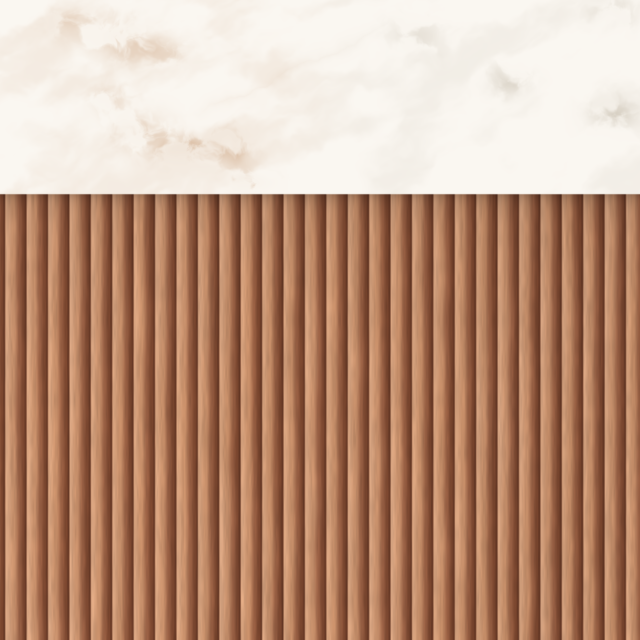
Give the GLSL for this texture, as a Shadertoy shader.

```glsl
// Fluted wood panelling below a pale marble band.
// Slats repeat with fract and are shaded by a rounded colour profile with
// stretched noise for grain; warped noise clusters make the marble marks.

const float BAND_EDGE   = 0.6966;   // height where wood meets marble
const float SLAT_PITCH  = 0.03345;
const float SLAT_OFFSET = 0.0065;
const float GRAIN       = 0.15;
const float SLAT_TINT   = 0.03;
const float MARK_DEPTH  = 0.85;
const float CLOUD_DEPTH = 0.22;

const vec3 WOOD_LIGHT  = vec3(0.835, 0.645, 0.51);
const vec3 WOOD_MID    = vec3(0.765, 0.56, 0.42);
const vec3 WOOD_SHADE  = vec3(0.575, 0.365, 0.26);
const vec3 WOOD_DARK   = vec3(0.47, 0.275, 0.185);
const vec3 WOOD_CREASE = vec3(0.40, 0.225, 0.15);
const vec3 MARBLE      = vec3(0.982, 0.968, 0.945);
const vec3 VEIN_WARM   = vec3(0.87, 0.765, 0.67);
const vec3 VEIN_GREY   = vec3(0.84, 0.81, 0.76);

// Mark clusters: centre x, centre y, radius, strength
const int CLUSTERS = 12;
const vec4 CLUSTER[CLUSTERS] = vec4[](
    vec4(0.117, 0.964, 0.040, 0.7), vec4(0.190, 0.938, 0.045, 0.9),
    vec4(0.254, 0.920, 0.035, 0.6), vec4(0.176, 0.844, 0.035, 0.6),
    vec4(0.221, 0.789, 0.045, 0.9), vec4(0.293, 0.768, 0.038, 1.0),
    vec4(0.365, 0.768, 0.038, 1.0), vec4(0.384, 0.714, 0.034, 0.9),
    vec4(0.800, 0.876, 0.032, 0.9), vec4(0.964, 0.818, 0.040, 1.0),
    vec4(0.957, 0.977, 0.035, 0.8), vec4(0.651, 0.941, 0.045, 0.6));

float hash(vec2 p) {
    return fract(sin(dot(p, vec2(127.1, 311.7))) * 43758.5453);
}

float noise(vec2 p) {
    vec2 i = floor(p), f = fract(p);
    f = f * f * (3.0 - 2.0 * f);
    return mix(mix(hash(i), hash(i + vec2(1, 0)), f.x),
               mix(hash(i + vec2(0, 1)), hash(i + vec2(1, 1)), f.x), f.y);
}

float fbm(vec2 p) {
    float sum = 0.0, amp = 0.5;
    for (int i = 0; i < 4; i++) {
        sum += amp * noise(p);
        p = mat2(1.6, 1.2, -1.2, 1.6) * p + 7.3;
        amp *= 0.5;
    }
    return sum / 0.9375;
}

vec3 marble(vec2 uv) {
    vec2 warp = vec2(fbm(uv * 20.0), fbm(uv * 20.0 + 31.0)) - 0.5;
    vec2 p = uv + warp * 0.04;

    // Clusters hold the strong, mottled marks
    float mask = 0.0;
    for (int i = 0; i < CLUSTERS; i++) {
        vec2 d = (p - CLUSTER[i].xy) / CLUSTER[i].z;
        d.y *= 1.5;
        mask += CLUSTER[i].w * exp(-dot(d, d));
    }
    float blot = smoothstep(0.40, 0.70, fbm(p * 36.0 + 4.0));
    float marks = min(mask, 1.0) * (0.12 + 0.88 * blot);

    // Faint clouds stretched along the rising diagonal, and one thin vein
    vec2 slant = mat2(0.9, -0.44, 0.44, 0.9) * p;
    float cloud = smoothstep(0.44, 0.75, fbm(slant * vec2(9.0, 18.0) + 12.0));
    float diagonal = abs(p.y - 0.83 - 0.46 * (p.x - 0.33));
    float thread = exp(-diagonal * 120.0) * smoothstep(0.28, 0.36, uv.x)
                 * smoothstep(0.65, 0.54, uv.x);

    vec3 vein = mix(VEIN_WARM, VEIN_GREY, smoothstep(0.4, 0.62, uv.x));
    float amount = marks * MARK_DEPTH + cloud * CLOUD_DEPTH + thread * 0.15;
    return mix(MARBLE, vein, clamp(amount, 0.0, 1.0));
}

vec3 wood(vec2 uv, float pixel) {
    float x = (uv.x - SLAT_OFFSET) / SLAT_PITCH;
    float id = floor(x), u = fract(x);
    float tone = hash(vec2(id, 3.0));

    // Slightly wavering shadow line along each slat
    float bend = (noise(vec2(id * 5.7, uv.y * 14.0)) - 0.5) * 0.08;
    float v = u + bend * smoothstep(0.0, 0.3, u) * smoothstep(1.0, 0.8, u);

    // Rounded profile from lit left side to shaded right side
    vec3 col = mix(WOOD_LIGHT, WOOD_MID, smoothstep(0.10, 0.42, v));
    col = mix(col, WOOD_SHADE, smoothstep(0.42, 0.72, v));
    col = mix(col, WOOD_DARK, smoothstep(0.70, 0.90, v));
    col = mix(col, WOOD_CREASE, smoothstep(0.90, 1.0, u));
    float rise = max(0.10, 1.3 * pixel / SLAT_PITCH);
    col = mix(WOOD_CREASE, col, smoothstep(0.0, rise, u));

    // Long grain, fine streaks and per-slat tint
    float sway = noise(vec2(id * 2.3, uv.y * 10.0)) * 0.004;
    float grain = 0.5 * noise(vec2((uv.x + sway) * 210.0 + id * 13.0, uv.y * 16.0))
                + 0.5 * noise(vec2((uv.x + sway) * 430.0, uv.y * 48.0 + id * 7.0)) - 0.5;
    col *= 1.0 + GRAIN * grain + SLAT_TINT * (tone - 0.5);
    col *= mix(vec3(1.01, 1.0, 1.0), vec3(1.0, 0.975, 0.95), noise(vec2(id * 3.1, uv.y * 6.0)));

    // Soft shade under the marble and toward the right
    float below = max(BAND_EDGE - uv.y, 0.0);
    col *= 1.0 - 0.18 * exp(-below * 80.0) - 0.07 * exp(-below * 9.0);
    return col * mix(1.02, 0.98, uv.x);
}

void mainImage(out vec4 fragColor, in vec2 fragCoord) {
    vec2 uv = fragCoord / iResolution.xy;
    float pixel = 1.0 / min(iResolution.x, iResolution.y);
    float top = smoothstep(-pixel, pixel, uv.y - BAND_EDGE);
    fragColor = vec4(mix(wood(uv, pixel), marble(uv), top), 1.0);
}
```
